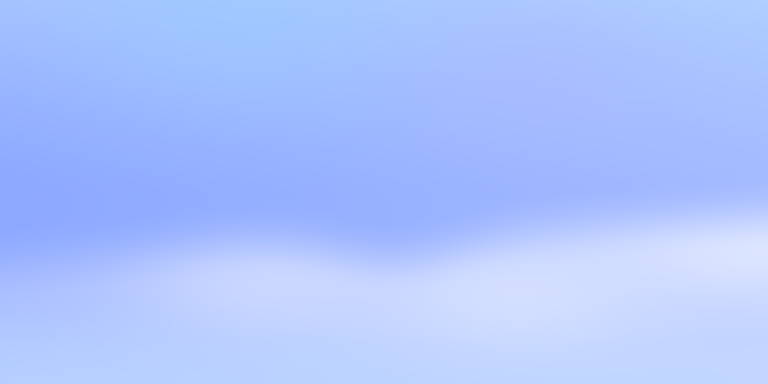
A WebGL 2 fragment shader for this background:

```glsl
#version 300 es
precision highp float;
// A soft blue sky above a pale band of mist with a wavy, blurred upper edge.
// Two bilinear gradients (sky and mist) are blended along a height curve,
// then wide elliptical glows brighten the mist and tint the sky.

uniform vec2 u_resolution;
out vec4 fragColor;

const vec3 SKY_MID_LEFT = vec3(0.55, 0.66, 1.0);
const vec3 SKY_MID_RIGHT = vec3(0.64, 0.73, 1.0);
const vec3 SKY_TOP_LEFT = vec3(0.65, 0.76, 1.0);
const vec3 SKY_TOP_RIGHT = vec3(0.69, 0.81, 1.0);
const vec3 MIST_LOW_LEFT = vec3(0.71, 0.81, 1.0);
const vec3 MIST_LOW_RIGHT = vec3(0.76, 0.84, 1.0);
const vec3 MIST_HIGH_LEFT = vec3(0.66, 0.74, 1.0);
const vec3 MIST_HIGH_RIGHT = vec3(0.76, 0.82, 1.0);
const vec3 MIST_GLOW = vec3(0.88, 0.91, 1.0);
const vec3 AZURE = vec3(0.61, 0.79, 1.0);
const vec3 LILAC = vec3(0.67, 0.73, 1.0);

// Gaussian falloff around zero
float bump(float x, float width) {
    float d = x / width;
    return exp(-d * d);
}

// Elliptical glow, 1 at its centre
float glow(vec2 p, vec2 centre, vec2 radius) {
    vec2 d = (p - centre) / radius;
    return exp(-dot(d, d));
}

// Colour blended between four corners
vec3 bilinear(vec3 lowLeft, vec3 lowRight, vec3 highLeft, vec3 highRight, vec2 t) {
    return mix(mix(lowLeft, lowRight, t.x), mix(highLeft, highRight, t.x), t.y);
}

// Height of the upper mist edge
float mistEdge(float x) {
    return mix(0.32, 0.45, x) + 0.025 * bump(x - 0.31, 0.13)
         - 0.055 * bump(x - 0.52, 0.11);
}

vec3 skyColour(vec2 p) {
    float rise = pow(clamp((p.y - 0.5) / 0.5, 0.0, 1.0), 1.3);
    vec3 colour = bilinear(SKY_MID_LEFT, SKY_MID_RIGHT,
                           SKY_TOP_LEFT, SKY_TOP_RIGHT, vec2(p.x, rise));
    colour = mix(colour, AZURE, 0.6 * glow(p, vec2(0.3, 0.98), vec2(0.2, 0.25)));
    return mix(colour, LILAC, 0.5 * glow(p, vec2(0.7, 0.78), vec2(0.16, 0.2)));
}

vec3 mistColour(vec2 p) {
    float rise = smoothstep(0.0, 0.3, p.y);
    vec3 colour = bilinear(MIST_LOW_LEFT, MIST_LOW_RIGHT,
                           MIST_HIGH_LEFT, MIST_HIGH_RIGHT, vec2(p.x, rise));
    colour = mix(colour, MIST_GLOW, 0.5 * glow(p, vec2(0.35, 0.26), vec2(0.18, 0.13)));
    colour = mix(colour, MIST_GLOW, 0.65 * glow(p, vec2(0.67, 0.23), vec2(0.19, 0.15)));
    return mix(colour, MIST_GLOW, 0.85 * glow(p, vec2(1.0, 0.35), vec2(0.22, 0.13)));
}

void main() {
    vec2 p = gl_FragCoord.xy / u_resolution;
    float edge = mistEdge(p.x);
    float mist = 1.0 - smoothstep(edge - 0.1, edge + 0.1, p.y);
    fragColor = vec4(mix(skyColour(p), mistColour(p), mist), 1.0);
}
```
